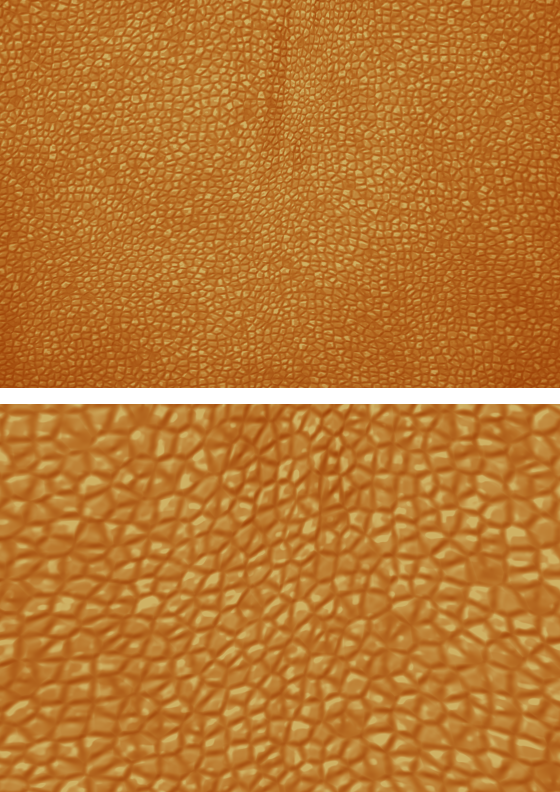
Top: the whole. Bottom: its middle third, enlarged.
A WebGL 2 fragment shader for this texture:

```glsl
#version 300 es
precision highp float;
// Pebbled tan leather with shiny grains, a soft fold and shaded corners.

#define GRAINS 51.0        // grains per canvas height
#define JITTER 0.85        // irregularity of grain centres
#define FOLD 0.055         // squeeze of the grains along the fold
#define FOLD_WIDTH 0.085
#define RELIEF 0.33        // brightness of grain tops over creases
#define SLOPE 0.30         // strength of the side light
#define GLINT 0.55         // strength of the shiny flecks
#define BASE_TONE 0.13
#define CREASE_COLOR vec3(0.660, 0.330, 0.075)
#define TAN_COLOR vec3(0.722, 0.440, 0.148)
#define SHINE_COLOR vec3(0.800, 0.660, 0.360)

uniform vec2 u_resolution;
out vec4 fragColor;

float hash(vec2 p) {
    return fract(sin(dot(p, vec2(127.1, 311.7))) * 43758.5453);
}

vec2 hash2(vec2 p) {
    return vec2(hash(p), hash(p + 57.3));
}

float noise(vec2 p) {
    vec2 i = floor(p), f = fract(p);
    f = f * f * (3.0 - 2.0 * f);
    return mix(mix(hash(i), hash(i + vec2(1, 0)), f.x),
               mix(hash(i + vec2(0, 1)), hash(i + vec2(1, 1)), f.x), f.y);
}

// Height of the hide: rounded cells with creases between, plus fine wrinkles
float grainHeight(vec2 q) {
    vec2 cell = floor(q), nearestCell = cell;
    float nearest = 9.0, second = 9.0;
    for (int y = -1; y <= 1; y++) {
        for (int x = -1; x <= 1; x++) {
            vec2 c = cell + vec2(x, y);
            float d = length(c + 0.5 + JITTER * (hash2(c) - 0.5) - q);
            if (d < nearest) {
                second = nearest;
                nearest = d;
                nearestCell = c;
            } else {
                second = min(second, d);
            }
        }
    }
    float dome = smoothstep(0.0, 0.6, second - nearest);
    return dome * (0.75 + 0.4 * hash(nearestCell + 9.1))
         + 0.3 * (noise(q * 3.1) - 0.5);
}

// Bends the grain: tall and narrow at the fold, wide and flat below
vec2 grainSpace(vec2 p, float foldX, float foldMask) {
    vec2 q = vec2(p.x * 0.93, p.y * (1.22 - 0.13 * p.y));
    q.x += FOLD * foldMask * tanh((p.x - foldX) / FOLD_WIDTH);
    q.y += 0.06 * (p.x - foldX) * (p.x - foldX);
    q += 0.035 * (vec2(noise(p * 5.0), noise(p * 5.0 + 31.0)) - 0.5);
    return q * GRAINS;
}

vec3 leather(vec2 p) {
    float foldX = mix(0.67, 0.79, p.y) + 0.04 * (noise(vec2(p.y * 4.0, 2.0)) - 0.5);
    float foldMask = smoothstep(0.2, 0.85, p.y);
    vec2 q = grainSpace(p, foldX, foldMask);

    // Relief lit from the upper left
    float height = grainHeight(q);
    float slope = height - grainHeight(q + vec2(-0.09, 0.17));

    // Small glints on the grain tops
    float fleck = noise(q * vec2(2.3, 2.9) + 17.0);
    float glint = smoothstep(0.52, 0.88, fleck + 0.25 * slope) * clamp(height, 0.0, 1.0);

    // Long wrinkles running down the fold
    float nearFold = exp(-pow((p.x - foldX) / 0.13, 2.0)) * foldMask;
    float wrinkle = nearFold * smoothstep(0.52, 0.8, noise(vec2(q.x * 0.55, p.y * 5.0)));

    // Broad light pool and mottling
    vec2 fromLight = p - vec2(0.66, 0.72);
    float shade = 0.14 - 0.38 * dot(fromLight, fromLight);
    shade += 0.12 * (noise(p * 9.0 + 4.0) - 0.5);
    float sheen = clamp(0.9 + 1.4 * shade, 0.45, 1.2);

    float tone = BASE_TONE + shade + sheen * (RELIEF * height + SLOPE * slope + GLINT * glint);
    tone = clamp(tone - 0.2 * wrinkle, -0.2, 1.1);

    vec3 color = mix(CREASE_COLOR, TAN_COLOR, min(tone / 0.33, 1.0));
    return mix(color, SHINE_COLOR, max((tone - 0.33) / 0.67, 0.0));
}

void main() {
    // Four samples per pixel smooth the fine creases
    vec3 color = vec3(0.0);
    for (int i = 0; i < 4; i++) {
        vec2 offset = vec2(i % 2, i / 2) * 0.5 - 0.25;
        color += leather((gl_FragCoord.xy + offset) / u_resolution.y);
    }
    fragColor = vec4(color * 0.25, 1.0);
}
```
